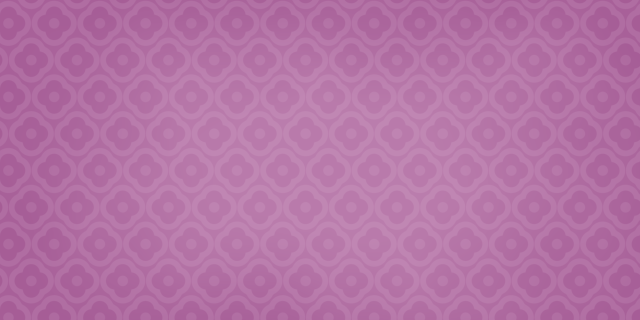
This pattern is drawn by a Shadertoy shader. Its source:

```glsl
// Staggered quatrefoil rings with centre dots on mauve, lit by a soft uneven glow.
#define COLUMNS 14.0        // motifs across a 2:1 canvas
#define ROW_PITCH 0.805     // row spacing, in motif widths
#define FIRST_MOTIF vec2(0.185, 0.51) // from the upper left, in motif widths
#define LOBE_OFFSET 0.182
#define INNER_RADIUS 0.185
#define OUTER_RADIUS 0.311
#define DOT_RADIUS 0.115
#define EDGE_COLOR vec3(0.650, 0.365, 0.590)
#define GLOW_COLOR vec3(0.725, 0.480, 0.670)
#define TINT_COLOR vec3(0.95, 0.85, 0.93)
#define RING_TINT 0.13
#define GAP_TINT 0.025

float hash(vec2 p) {
    p = fract(p * vec2(0.1031, 0.1137));
    p += dot(p, p.yx + 33.33);
    return fract((p.x + p.y) * p.x * 17.0);
}

float valueNoise(vec2 p) {
    vec2 i = floor(p), f = fract(p);
    f = f * f * (3.0 - 2.0 * f);
    return mix(mix(hash(i), hash(i + vec2(1, 0)), f.x),
               mix(hash(i + vec2(0, 1)), hash(i + vec2(1, 1)), f.x), f.y);
}

float smoothMin(float a, float b, float k) {
    float h = max(k - abs(a - b), 0.0) / k;
    return min(a, b) - 0.25 * k * h * h;
}

// Distance to four circles of equal radius around the origin
float quatrefoil(vec2 p, float radius) {
    p = abs(p);
    float side = length(p - vec2(LOBE_OFFSET, 0.0));
    float top = length(p - vec2(0.0, LOBE_OFFSET));
    return smoothMin(side, top, 0.03) - radius;
}

// Broad light area with cloudy borders
float glow(vec2 uv) {
    vec2 d = abs(uv - vec2(0.53, 0.48)) / vec2(0.50, 0.58);
    float falloff = pow(pow(d.x, 2.6) + pow(d.y, 2.6), 1.0 / 2.6);
    vec2 p = uv * vec2(2.0, 1.0);
    float cloud = 0.65 * valueNoise(p * 3.5 + 4.0) + 0.35 * valueNoise(p * 7.0 + 19.0);
    return 1.0 - smoothstep(0.3, 1.15, falloff + 0.3 * (cloud - 0.5));
}

void mainImage(out vec4 fragColor, in vec2 fragCoord) {
    vec2 uv = fragCoord / iResolution.xy;
    float scale = 0.5 * COLUMNS / iResolution.y;
    vec2 p = vec2(fragCoord.x, iResolution.y - fragCoord.y) * scale - FIRST_MOTIF;

    // Nearest motif among the overlapping staggered rows
    float nearestRow = floor(p.y / ROW_PITCH + 0.5);
    float outer = 1e3, inner = 1e3, dotDist = 1e3;
    for (int k = -1; k <= 1; k++) {
        float row = nearestRow + float(k);
        vec2 q = p - vec2(0.5 * mod(row, 2.0), row * ROW_PITCH);
        q.x = fract(q.x + 0.5) - 0.5;
        outer = min(outer, quatrefoil(q, OUTER_RADIUS));
        inner = min(inner, quatrefoil(q, INNER_RADIUS));
        dotDist = min(dotDist, length(q) - DOT_RADIUS);
    }

    // Layer the tints from the gaps to the dots
    float aa = 0.75 * scale;
    float tint = mix(GAP_TINT, RING_TINT, smoothstep(aa, -aa, outer));
    tint = mix(tint, 0.0, smoothstep(aa, -aa, inner));
    tint = mix(tint, 0.8 * RING_TINT, smoothstep(aa, -aa, dotDist));

    vec3 color = mix(EDGE_COLOR, GLOW_COLOR, glow(uv));
    fragColor = vec4(mix(color, TINT_COLOR, tint), 1.0);
}
```
